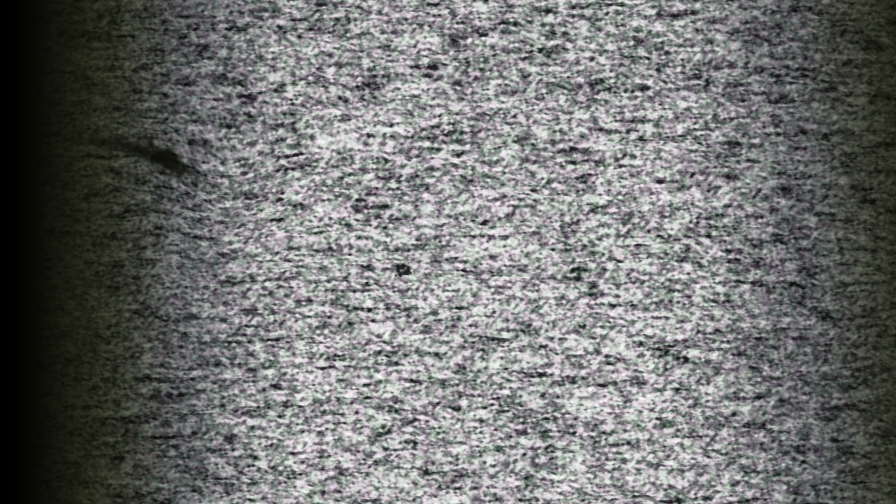
Reproduce this texture procedurally as a Shadertoy shader.

```glsl
#define PEAK_LIGHT 0.625
#define GRAIN_SCALE 175.0
#define STREAK_SCALE vec2(20.0, 125.0)
#define GRAIN_GAIN 0.95
#define STREAK_GAIN 0.62
#define CREVICE_DEPTH 0.34
#define CHROMA_GAIN 0.12
#define PIT_CELLS 7.0
#define PIT_POS vec2(0.800, 0.463)
#define GOUGE_POS vec2(0.331, 0.682)
#define GLINT_POS vec2(0.905, 0.544)

float hash(vec2 p) {
    vec3 q = fract(vec3(p.xyx) * 0.1031);
    q += dot(q, q.yzx + 33.33);
    return fract((q.x + q.y) * q.z);
}

float noise(vec2 p) {
    vec2 cell = floor(p), f = fract(p);
    f = f * f * (3.0 - 2.0 * f);
    float low = mix(hash(cell), hash(cell + vec2(1, 0)), f.x);
    float high = mix(hash(cell + vec2(0, 1)), hash(cell + vec2(1, 1)), f.x);
    return mix(low, high, f.y);
}

// Bright centre falling to a black left side and a dim right side
float lighting(vec2 p) {
    float left = smoothstep(0.02, 0.66, p.x);
    float right = 1.0 - smoothstep(1.25, 2.0, p.x + 0.05 * (p.y - 0.5));
    float height = 1.0 - 0.10 * smoothstep(0.55, 1.05, p.y);
    return PEAK_LIGHT * left * right * height;
}

// Brushed fibres dip slightly to the right of the gouge
vec2 bendFibres(vec2 p) {
    vec2 d = p - GOUGE_POS - vec2(0.05, -0.05);
    p.y += 0.035 * smoothstep(-0.10, 0.12, d.x) * exp(-dot(d, d) * 45.0);
    p.y += 0.006 * (noise(p * vec2(9.0, 30.0)) - 0.5);
    p.y += 0.003 * (noise(p * vec2(45.0, 70.0) + 5.0) - 0.5);
    return p;
}

// Round grain, brushed streaks and thin dark crevices
float relief(vec2 p) {
    vec2 turned = mat2(0.85, 0.53, -0.53, 0.85) * (p * vec2(0.8, 1.1));
    float grain = noise(turned * GRAIN_SCALE + 150.0) - 0.5;
    float fine = noise(turned.yx * GRAIN_SCALE * 1.6 + 241.0) - 0.5;
    float streak = noise(p * STREAK_SCALE + 17.0) - 0.5;
    float shortStreak = noise(p * STREAK_SCALE * vec2(2.6, 1.25) + 73.0) - 0.5;
    float line = noise(p * STREAK_SCALE * vec2(1.1, 0.95) + 133.0);
    float crevice = 1.0 - smoothstep(0.10, 0.38, line);
    return GRAIN_GAIN * (grain + 0.45 * fine)
         + STREAK_GAIN * (0.6 * streak + shortStreak)
         - CREVICE_DEPTH * (crevice - 0.17);
}

// Small dark marks, sparsely scattered
float scatteredPits(vec2 p) {
    vec2 home = floor(p * PIT_CELLS);
    float cover = 0.0;
    for (int j = -1; j <= 1; j++)
    for (int i = -1; i <= 1; i++) {
        vec2 cell = home + vec2(i, j);
        vec2 center = (cell + vec2(hash(cell + 3.0), hash(cell + 19.0))) / PIT_CELLS;
        float size = mix(0.002, 0.007, hash(cell + 47.0));
        float d = length((p - center) * vec2(0.65, 1.0));
        float present = step(0.45, hash(cell + 61.0));
        cover = max(cover, present * (1.0 - smoothstep(size * 0.4, size * 1.3, d)));
    }
    return cover;
}

// Squarish pit with a ragged rim
float mainPit(vec2 p) {
    vec2 d = abs(p - PIT_POS);
    float rim = 0.009 * (noise(p * 190.0) - 0.5);
    float box = length(max(d - vec2(0.010, 0.008), 0.0)) + rim;
    return 1.0 - smoothstep(0.0, 0.007, box);
}

// Dark head with a thin tail arching to the left
float gouge(vec2 p) {
    vec2 d = p - GOUGE_POS;
    float along = clamp(-d.x / 0.2, 0.0, 1.0);
    float spine = 0.042 * sin(along * 1.8);
    float width = mix(0.022, 0.008, sqrt(along));
    float ends = smoothstep(0.045, 0.005, d.x) * smoothstep(-0.23, -0.07, d.x);
    float tail = exp(-pow((d.y - spine) / width, 2.0)) * ends;
    vec2 h = vec2(d.x + 0.45 * d.y, d.y + 0.45 * d.x);
    float ragged = 0.7 * (noise(p * 90.0) - 0.5);
    float head = 1.0 - smoothstep(0.4, 1.5, length(h / vec2(0.038, 0.024)) + ragged);
    return max(0.85 * tail, head);
}

void mainImage(out vec4 fragColor, in vec2 fragCoord) {
    vec2 p = fragCoord / iResolution.y;
    vec2 surface = bendFibres(p);
    float light = lighting(p);

    // Metal grain lit by the soft beam
    float value = max(light * (1.0 + relief(surface)), light * 0.2);
    vec2 glintOffset = (p - GLINT_POS) / vec2(0.026, 0.013);
    value += 0.14 * exp(-dot(glintOffset, glintOffset));
    value = mix(value, 0.82 + 0.45 * (value - 0.82), smoothstep(0.72, 0.92, value));

    // Cool crevices, neutral crests and faint coloured sparkle
    float chroma = noise(surface * vec2(70.0, 110.0) + 91.0) - 0.5;
    vec3 color = value * mix(vec3(0.97, 1.0, 1.04), vec3(1.0), smoothstep(0.2, 0.7, value));
    color += CHROMA_GAIN * light * chroma * vec3(1.0, -0.4, 0.8);

    // Olive cast fading in towards the shaded sides
    float shade = 1.0 - smoothstep(0.0, 0.36, light);
    color *= mix(vec3(1.0), vec3(1.0, 1.03, 0.70), shade);
    color += vec3(0.050, 0.053, 0.024) * smoothstep(0.0, 0.14, p.x) * shade;

    // Surface damage
    color *= 1.0 - 0.45 * scatteredPits(p);
    color = mix(color, vec3(0.08, 0.09, 0.09), 0.92 * mainPit(p));
    color = mix(color, vec3(0.045, 0.050, 0.025), 0.92 * gouge(p));
    fragColor = vec4(clamp(color, 0.0, 1.0), 1.0);
}
```
